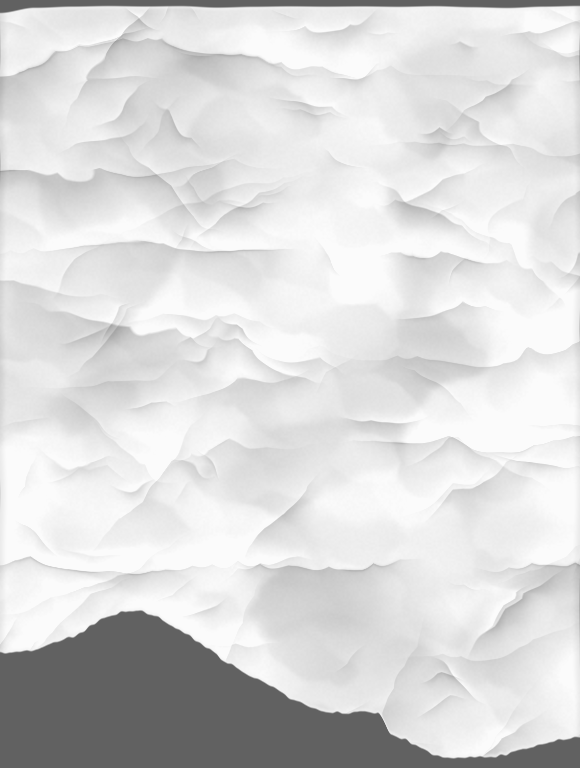
Write a WebGL 1 fragment shader that draws this texture.

```glsl
precision highp float;
uniform vec2 u_resolution;

float hash(vec2 p) {
  vec3 q = fract(vec3(p.xyx) * 0.1031);
  q += dot(q, q.yzx + 33.33);
  return fract((q.x + q.y) * q.z);
}

vec2 hash2(vec2 p) { return vec2(hash(p + 3.7), hash(p + 71.3)); }

float noise(vec2 p) {
  vec2 i = floor(p), f = fract(p);
  f = f * f * (3.0 - 2.0 * f);
  return mix(mix(hash(i), hash(i + vec2(1, 0)), f.x),
             mix(hash(i + vec2(0, 1)), hash(i + vec2(1, 1)), f.x), f.y);
}

float fbm(vec2 p) {
  return 0.55 * noise(p) + 0.3 * noise(p * 2.1 + 7.0) + 0.15 * noise(p * 4.3 + 19.0);
}

vec2 turn(vec2 p, float a) {
  float c = cos(a), s = sin(a);
  return vec2(c * p.x + s * p.y, c * p.y - s * p.x);
}

// Tilted planes meeting along crisp cell borders, about -0.5 to 0.5
float facets(vec2 p) {
  vec2 cell = floor(p);
  float total = 0.0, weight = 0.0001;
  for (int j = -1; j <= 1; j++)
    for (int i = -1; i <= 1; i++) {
      vec2 id = cell + vec2(i, j);
      vec2 r = p - id - hash2(id);
      float w = exp(-22.0 * dot(r, r));
      float tone = hash(id + 11.0) - 0.5 + dot(r, hash2(id + 29.0) - 0.5) * 1.2;
      total += w * tone;
      weight += w;
    }
  return total / weight;
}

// Light above the crease line, sharp shadow fading away below it
float crease(float d, float width) {
  float below = smoothstep(0.0012, -0.0012, d);
  float reach = abs(d) / width;
  return mix(0.45 * exp(-reach / 0.6), -exp(-reach), below);
}

float scatteredCreases(vec2 p) {
  float shade = 0.0;
  for (int i = 0; i < 130; i++) {
    vec2 id = vec2(float(i) * 1.7, 5.0);
    vec2 shape = hash2(id + 40.0);
    float size = mix(0.03, 0.17, pow(shape.x, 2.5));
    float angle = 0.2 + (shape.y - 0.5) * 1.9;
    vec2 q = turn(p - hash2(id) * vec2(0.8, 1.0), angle);
    float along = q.x / size;
    float taper = 1.0 - smoothstep(0.1, 1.0, abs(along));
    float bend = (hash(id + 90.0) - 0.5) * 0.35 * size * min(along * along, 1.0);
    float width = size * mix(0.12, 0.32, hash(id + 60.0)) * (0.3 + 0.7 * taper);
    shade += crease(q.y + bend, width) * taper * mix(0.04, 0.15, hash(id + 80.0));
  }
  return shade;
}

// Long folds crossing the whole sheet
float longFolds(vec2 p) {
  float shade = 0.0;
  for (int i = 0; i < 6; i++) {
    float n = float(i);
    float slope = (hash(vec2(n, 8.0)) - 0.5) * 0.14;
    float line = 0.91 - 0.128 * n + slope * (p.x - 0.37)
               + 0.05 * (noise(vec2(p.x * 6.0, n * 9.0)) - 0.5);
    float strength = smoothstep(0.15, 0.8, noise(vec2(p.x * 7.0 + 30.0, n * 5.0)));
    float d = p.y - line;
    shade += 0.13 * strength * crease(d, 0.012 + 0.025 * strength);
    shade -= 0.16 * strength * strength * exp(-abs(d) / 0.0016)
           * smoothstep(0.45, 0.8, noise(vec2(p.x * 28.0, n * 3.0)));
  }
  return shade;
}

// Height of the torn lower border, u running from 0 to 1
float tornEdge(float u) {
  float hump = (u - 0.23) / 0.11;
  float y = mix(0.147, 0.072, smoothstep(0.3, 0.6, u)) + 0.057 * exp(-hump * hump);
  y -= 0.03 * smoothstep(0.65, 0.675, u) + 0.03 * smoothstep(0.67, 0.77, u);
  y += 0.027 * smoothstep(0.83, 1.0, u);
  return y + 0.01 * (fbm(vec2(u * 22.0, 2.0)) - 0.5) + 0.003 * (noise(vec2(u * 110.0, 6.0)) - 0.5);
}

void main() {
  vec2 p = gl_FragCoord.xy / u_resolution.y;
  float u = gl_FragCoord.x / u_resolution.x;

  // Folded noise kinks the crease lines
  vec2 kink = abs(vec2(noise(p * 11.0), noise(p * 11.0 + 50.0)) - 0.5) * 0.05
            + abs(vec2(noise(p * 34.0 + 9.0), noise(p * 34.0 + 80.0)) - 0.5) * 0.014;
  vec2 q = p + kink - 0.016;

  // Paper relief
  float tone = 0.945 + 0.16 * (fbm(p * vec2(4.0, 6.0) + 13.0) - 0.5);
  tone += 0.1 * facets(turn(q, 0.35) * vec2(5.0, 9.0));
  tone += 0.06 * facets(turn(q, -0.5) * vec2(11.0, 18.0) + 40.0);
  tone += scatteredCreases(q) + longFolds(q);
  tone += 0.014 * (noise(p * 380.0) - 0.5);
  tone = clamp(tone, 0.5, 0.985);

  // Sheet outline with a pale torn rim
  float bottom = p.y - tornEdge(u);
  float top = 0.991 - 0.008 * (1.0 - smoothstep(0.0, 0.06, u))
            + 0.003 * (noise(vec2(u * 16.0, 4.0)) - 0.5) - p.y;
  float side = min(p.x, u_resolution.x / u_resolution.y - p.x)
             + 0.004 * (noise(vec2(p.y * 14.0, step(0.5, u) * 20.0)) - 0.1);
  float inside = min(min(bottom, top), side);
  tone = mix(tone, 0.95, 0.6 - 0.6 * smoothstep(0.001, 0.006, min(bottom, top)));
  tone -= 0.07 - 0.07 * smoothstep(0.0, 0.012, side);
  float paper = smoothstep(-0.0015, 0.0015, inside);
  gl_FragColor = vec4(vec3(mix(0.38, tone, paper)), 1.0);
}
```
